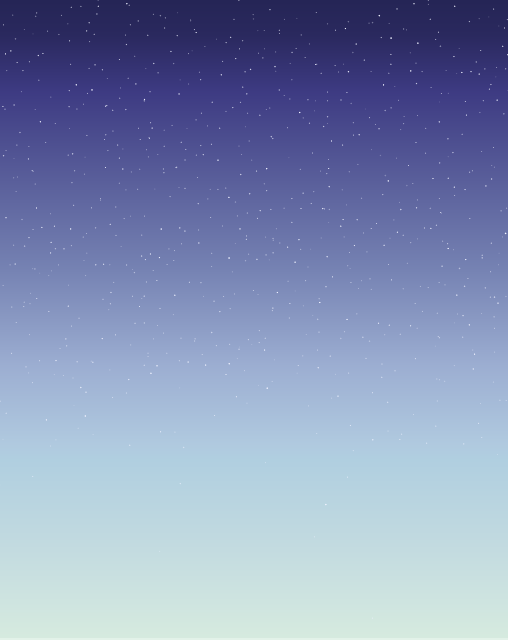
A Shadertoy shader for this texture:

```glsl
// Draws a twilight sky fading from indigo to pale mint, scattered with tiny stars.
#define COARSE_CELLS 30.0
#define FINE_CELLS 47.0
#define COARSE_DENSITY 0.62
#define FINE_DENSITY 0.42
#define STAR_RADIUS 0.00125
#define STAR_FADE_START 0.45
#define STAR_FADE_END 0.81
#define STAR_COLOR vec3(0.94, 0.95, 1.0)
#define BASE_LINE 0.003

float hash(vec2 p) {
    return fract(sin(dot(p, vec2(127.1, 311.7))) * 43758.5453);
}

// Blend towards the next colour between two depths
vec3 skyStop(vec3 sky, vec3 next, float start, float end, float depth) {
    return mix(sky, next, clamp((depth - start) / (end - start), 0.0, 1.0));
}

// Vertical gradient; depth runs from 0 at the top to 1 at the bottom
vec3 skyColor(float depth) {
    vec3 sky = vec3(0.145, 0.145, 0.335);
    sky = skyStop(sky, vec3(0.165, 0.16, 0.37), 0.0, 0.055, depth);
    sky = skyStop(sky, vec3(0.24, 0.23, 0.51), 0.055, 0.143, depth);
    sky = skyStop(sky, vec3(0.46, 0.51, 0.70), 0.143, 0.42, depth);
    sky = skyStop(sky, vec3(0.61, 0.68, 0.82), 0.42, 0.57, depth);
    sky = skyStop(sky, vec3(0.69, 0.79, 0.875), 0.57, 0.695, depth);
    sky = skyStop(sky, vec3(0.69, 0.81, 0.88), 0.695, 0.718, depth);
    sky = skyStop(sky, vec3(0.76, 0.855, 0.88), 0.718, 0.85, depth);
    return skyStop(sky, vec3(0.84, 0.92, 0.875), 0.85, 1.0, depth);
}

// One jittered star per cell, thinning out towards the horizon
float starLayer(vec2 p, float cells, float density, float seed, float pixel) {
    vec2 home = floor(p * cells);
    float light = 0.0;
    for (int y = -1; y <= 1; y++) {
        for (int x = -1; x <= 1; x++) {
            vec2 cell = home + vec2(x, y);
            vec2 key = cell + seed;
            vec2 jitter = vec2(hash(key + 3.7), hash(key + 8.3));
            vec2 center = (cell + jitter) / cells;
            float fade = 1.0 - smoothstep(STAR_FADE_START, STAR_FADE_END, 1.0 - center.y);
            float present = step(hash(key), density * fade);
            float size = hash(key + 15.1);
            float radius = STAR_RADIUS * mix(0.5, 1.0, size);
            float disc = 1.0 - smoothstep(radius - 0.5 * pixel, radius + 0.5 * pixel,
                                          length(p - center));
            float brightness = mix(0.3, 1.0, hash(key + 21.9));
            light = max(light, present * disc * brightness);
        }
    }
    return light;
}

void mainImage(out vec4 fragColor, in vec2 fragCoord) {
    vec2 p = fragCoord / iResolution.y;
    float pixel = 1.0 / iResolution.y;
    vec3 color = skyColor(1.0 - p.y);

    // Bright coarse stars over a fainter, denser layer
    float stars = starLayer(p, COARSE_CELLS, COARSE_DENSITY, 11.0, pixel);
    stars = max(stars, 0.75 * starLayer(p, FINE_CELLS, FINE_DENSITY, 57.0, pixel));
    color = mix(color, STAR_COLOR, stars);

    // Pale strip along the bottom edge
    float strip = 1.0 - smoothstep(BASE_LINE - 0.5 * pixel, BASE_LINE + 0.5 * pixel, p.y);
    color = mix(color, vec3(0.91, 0.96, 0.93), 0.7 * strip);

    fragColor = vec4(color, 1.0);
}
```
